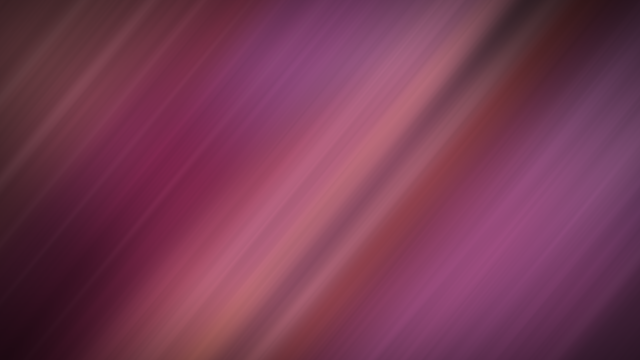
This background is drawn by a Shadertoy shader. Its source:

```glsl
float hash(vec2 p) {
    return fract(sin(dot(p, vec2(127.1, 311.7))) * 43758.5);
}

float noise(vec2 p) {
    vec2 cell = floor(p), f = fract(p);
    f = f * f * (3.0 - 2.0 * f);
    return mix(mix(hash(cell), hash(cell + vec2(1, 0)), f.x),
               mix(hash(cell + vec2(0, 1)), hash(cell + vec2(1, 1)), f.x), f.y);
}

float glow(float across, float center, float width) {
    float d = (across - center) / width;
    return exp(-d * d);
}

// Fades into the next band, whose tint changes along the streak
void addBand(inout vec3 color, float across, float upper, float from, float to, vec3 low, vec3 high) {
    color = mix(color, mix(low, high, upper), smoothstep(from, to, across));
}

void mainImage(out vec4 fragColor, in vec2 fragCoord) {
    vec2 uv = fragCoord / iResolution.xy;
    vec2 p = fragCoord / iResolution.y;

    // Axes across and along the diagonal streaks
    float s = dot(p, vec2(0.77, -0.64));
    float t = dot(p, vec2(0.64, 0.77));
    float side = smoothstep(0.1, 0.45, s);
    float upper = smoothstep(mix(0.7, 1.1, side), mix(1.15, 1.65, side), t);

    // Rose and magenta on the left
    vec3 color = vec3(0.55, 0.31, 0.34);
    addBand(color, s, upper, -0.45, -0.25, vec3(0.54, 0.26, 0.33), vec3(0.52, 0.25, 0.31));
    addBand(color, s, upper, -0.28, -0.12, vec3(0.48, 0.17, 0.31), vec3(0.50, 0.20, 0.29));
    addBand(color, s, upper, -0.13, 0.01, vec3(0.48, 0.14, 0.29), vec3(0.51, 0.24, 0.42));
    addBand(color, s, upper, 0.00, 0.12, vec3(0.49, 0.15, 0.29), vec3(0.54, 0.27, 0.46));
    addBand(color, s, upper, 0.11, 0.25, vec3(0.63, 0.28, 0.39), vec3(0.58, 0.33, 0.49));

    // Bright center and its dark stripe
    addBand(color, s, upper, 0.23, 0.32, vec3(0.69, 0.37, 0.48), vec3(0.63, 0.38, 0.50));
    addBand(color, s, upper, 0.36, 0.415, vec3(0.72, 0.41, 0.47), vec3(0.62, 0.38, 0.44));
    addBand(color, s, upper, 0.415, 0.495, vec3(0.54, 0.29, 0.38), vec3(0.32, 0.20, 0.24));
    addBand(color, s, upper, 0.49, 0.545, vec3(0.62, 0.35, 0.42), vec3(0.43, 0.27, 0.30));

    // Rust edge and violet on the right
    addBand(color, s, upper, 0.54, 0.61, vec3(0.56, 0.25, 0.30), vec3(0.40, 0.18, 0.20));
    addBand(color, s, upper, 0.60, 0.70, vec3(0.51, 0.22, 0.34), vec3(0.35, 0.16, 0.24));
    addBand(color, s, upper, 0.66, 0.82, vec3(0.60, 0.29, 0.48), vec3(0.51, 0.30, 0.46));
    addBand(color, s, upper, 0.84, 0.99, vec3(0.57, 0.28, 0.48), vec3(0.58, 0.35, 0.53));
    addBand(color, s, upper, 0.98, 1.12, vec3(0.55, 0.26, 0.46), vec3(0.48, 0.27, 0.46));
    addBand(color, s, upper, 1.17, 1.25, vec3(0.42, 0.21, 0.36), vec3(0.42, 0.21, 0.36));

    // Warm lower center and deep lower left corner
    float low = 1.0 - smoothstep(0.3, 0.75, t);
    color *= mix(vec3(1.0), vec3(1.03, 1.0, 0.84), low * glow(s, 0.4, 0.16));
    color *= 1.0 - 0.4 * low * (1.0 - smoothstep(0.0, 0.25, s));

    // Pale lines and fine brushed grain
    float lines = 0.8 * glow(s, -0.465, 0.016) + 0.7 * glow(s, -0.315, 0.018)
                + 0.3 * glow(s, -0.205, 0.010) + 0.25 * glow(s, -0.1, 0.007)
                + 0.25 * glow(s, 0.055, 0.008) + 0.35 * glow(s, 1.18, 0.014);
    color += lines * vec3(0.08, 0.075, 0.075);
    float grain = noise(vec2(s * 38.0, t * 1.2)) + 0.8 * noise(vec2(s * 95.0 + 9.0, t * 1.6))
                + 0.6 * noise(vec2(s * 190.0 + 40.0, t * 3.0));
    color *= 1.0 + 0.06 * (grain - 1.2);

    // Darkened corners
    color *= 1.0 - 0.62 * smoothstep(0.3, 0.78, length(uv - 0.5));
    fragColor = vec4(color, 1.0);
}
```
